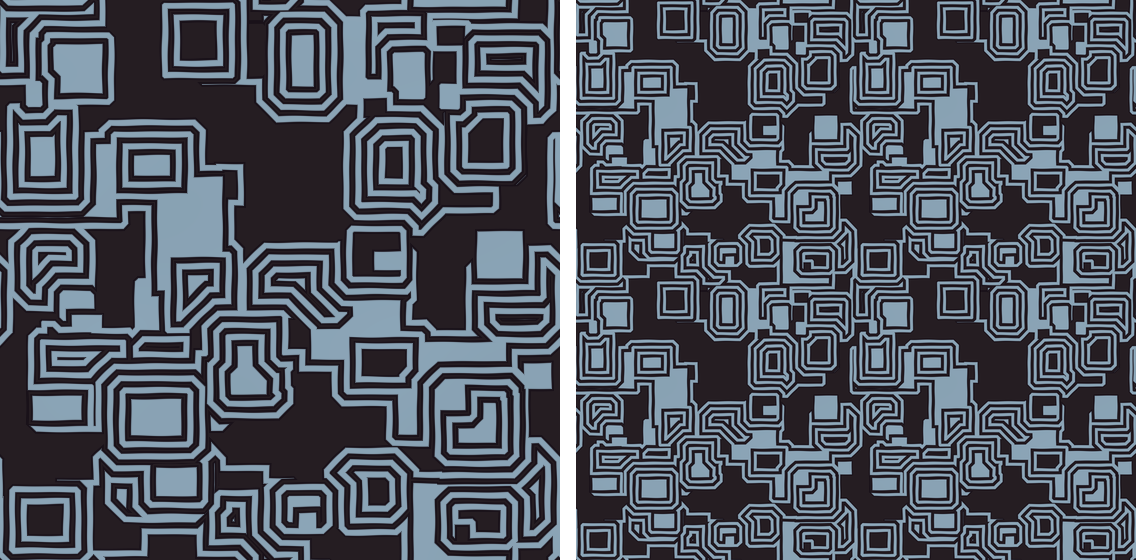
Left, the tile; right, the same tile 2 across and 2 down.
A Shadertoy shader for this pattern:

```glsl
#define BAND 0.0106      // width of one contour line
#define SOFT 0.0015      // half width of the blurred edge
#define WOBBLE 0.0004    // waver of the lines
#define PLAINS 4.0       // cells per side of each layer
#define PEAKS 5.0
#define PITS 5.0
#define DOTS 8.0
#define LIGHT vec3(0.54, 0.64, 0.71)
#define DARK vec3(0.145, 0.113, 0.135)
#define DEEP vec3(0.098, 0.068, 0.098)

const float TAU = 6.2831853;

vec4 hash4(vec3 c) {
    vec4 q = fract(c.xyzx * vec4(0.1031, 0.1030, 0.0973, 0.1099));
    q += dot(q, q.wzxy + 33.33);
    return fract((q.xxyz + q.yzzw) * q.zywx);
}

// Distance to a box whose outer contours turn into octagons
float chamferBox(vec2 p, vec2 halfSize, float chamfer) {
    vec2 q = abs(p) - halfSize;
    return max(max(q.x, q.y), (q.x + q.y) * 0.7071 + chamfer);
}

// Terraces the height around scattered boxes: side 1 raises hills, -1 digs pits.
// Sizes and levels are ranges; cells wrap at the canvas border.
float terrace(float height, vec2 p, float cells, float side, float chance,
              vec2 sizes, vec2 levels, float seed) {
    vec2 home = floor(p * cells);
    for (int y = -1; y <= 1; y++)
    for (int x = -1; x <= 1; x++) {
        vec2 cell = home + vec2(x, y);
        vec3 id = vec3(mod(cell, cells), seed);
        vec4 a = hash4(id + 1.0);
        vec4 b = hash4(id + vec3(17.0, 41.0, 5.0));
        if (b.z > chance) continue;
        vec2 center = (cell + 0.5 + (a.xy - 0.5) * 0.55) / cells;
        vec2 halfSize = mix(sizes.xx, sizes.yy, a.zw);
        float d = chamferBox(p - center, halfSize, mix(-0.017, 0.003, b.x));
        float level = floor(mix(levels.x, levels.y + 0.999, b.y));
        float slope = max(d, 0.0) / BAND;
        height = side > 0.0 ? max(height, level - slope)
                            : min(height, level + slope);
    }
    return height;
}

void mainImage(out vec4 fragColor, in vec2 fragCoord) {
    vec2 uv = fragCoord / iResolution.xy;

    // Slightly unsteady lines
    vec2 p = uv + WOBBLE * (sin(TAU * (uv.yx * vec2(13.0, 11.0) + uv * 5.0))
                          + sin(TAU * (uv.yx * 7.0 + uv * vec2(17.0, 19.0))));

    // Whole levels are plateaus, slopes between them become lines
    float height = 0.0;
    height = terrace(height, p, PLAINS, 1.0, 0.85, vec2(0.030, 0.105), vec2(1.0, 3.0), 3.0);
    height = terrace(height, p, PEAKS, 1.0, 0.82, vec2(0.012, 0.042), vec2(5.0, 8.0), 11.0);
    height = terrace(height, p, PITS, -1.0, 0.68, vec2(0.012, 0.040), vec2(-5.0, -1.0), 23.0);
    height = terrace(height, p, DOTS, 1.0, 0.30, vec2(0.008, 0.024), vec2(-1.0, 2.0), 37.0);

    // Odd levels are light, even levels dark
    float edge = (0.5 - abs(mod(height, 2.0) - 1.0)) * BAND;
    float width = max(SOFT, 0.7 / min(iResolution.x, iResolution.y));
    float lit = smoothstep(-width, width, edge);

    // Faint drifting tone, dark areas deepen towards their edges
    vec2 drift = sin(TAU * (uv * vec2(2.0, 3.0) + 0.15 * sin(TAU * uv.yx * 2.0)));
    float tone = 0.5 * (drift.x + drift.y);
    vec3 dark = mix(DEEP, DARK, smoothstep(0.0028, 0.0045, 0.0006 * tone - edge));
    vec3 light = LIGHT * (1.0 + 0.01 * tone);

    fragColor = vec4(mix(dark, light, lit), 1.0);
}
```
